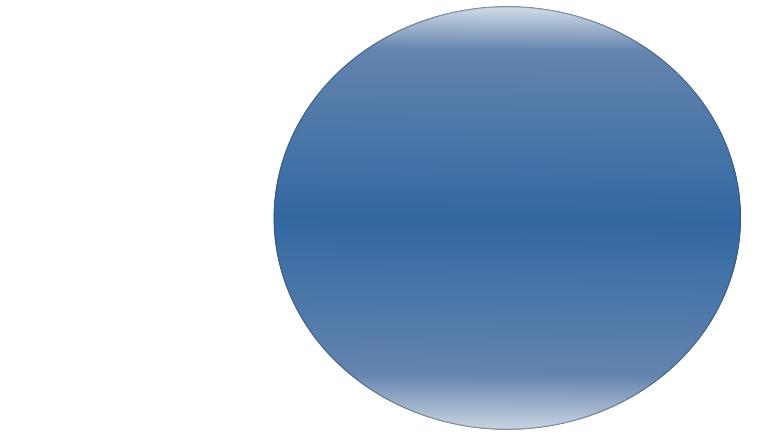
Give the GLSL for this background, as a WebGL 1 fragment shader.

```glsl
precision highp float;
// A wide blue ellipse on white, right of centre. Its fill is a vertical
// gradient, deep blue across the middle and pale at both caps, built from
// piecewise blends; an approximate ellipse distance gives the thin dark rim.

uniform vec2 u_resolution;

// Signed distance to an ellipse, accurate close to its edge.
float ellipseDistance(vec2 p, vec2 radii) {
  float k = length(p / radii);
  float slope = length(p / (radii * radii));
  return k * (k - 1.0) / max(slope, 0.001);
}

// Fill colour at a height measured from the bottom of the canvas.
vec3 bandColor(float height) {
  vec3 deepBlue = vec3(0.196, 0.408, 0.630);
  vec3 dustyBlue = vec3(0.392, 0.518, 0.686);
  vec3 paleBlue = vec3(0.800, 0.840, 0.890);

  float offset = height - 0.490;
  float reach = offset > 0.0 ? 0.393 : 0.358;
  float away = abs(offset);
  vec3 color = mix(deepBlue, dustyBlue, clamp(away / reach, 0.0, 1.0));
  float cap = clamp((away - reach) / (0.488 - reach), 0.0, 1.0);
  return mix(color, paleBlue, cap);
}

void main() {
  // One unit is the canvas height.
  vec2 p = gl_FragCoord.xy / u_resolution.y;
  float pixel = 1.0 / u_resolution.y;
  vec2 fromCenter = p - vec2(1.1743, 0.4954);
  float d = ellipseDistance(fromCenter, vec2(0.5412, 0.4907));

  // Gradient with a very slight tilt.
  vec3 fill = bandColor(p.y + 0.008 * fromCenter.x);

  // Thin rim just inside the edge.
  float rim = 1.0 - smoothstep(0.0, 0.0012 + pixel, abs(d + 0.001));
  fill = mix(fill, vec3(0.20, 0.27, 0.36), 0.5 * rim);

  // Smooth edge against white.
  float inside = 1.0 - smoothstep(-0.5 * pixel, 0.5 * pixel, d);
  gl_FragColor = vec4(mix(vec3(1.0), fill, inside), 1.0);
}
```
